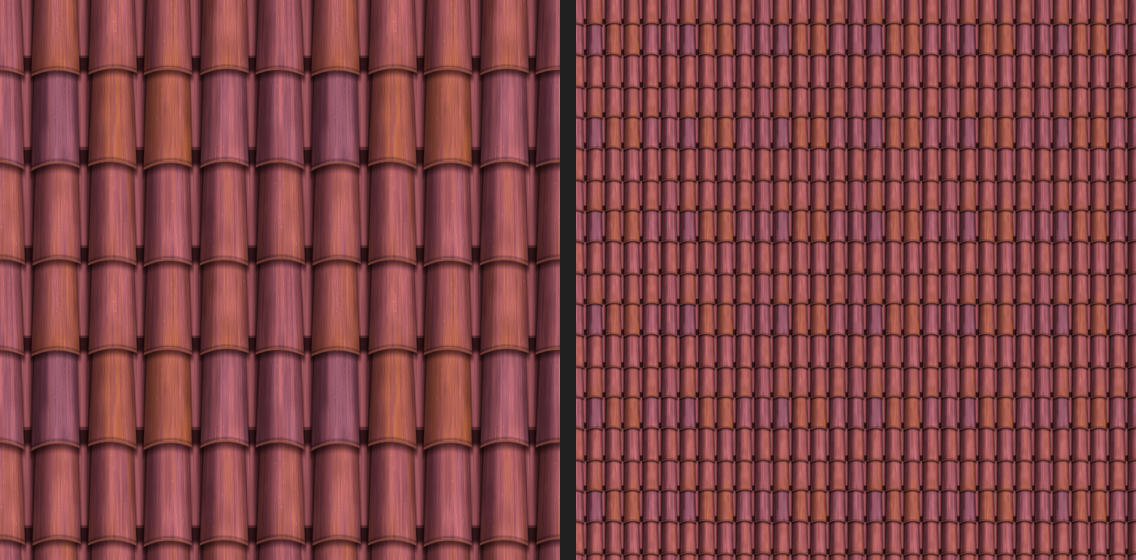
Left: one tile. Right: repeated 3 by 3.
Give the GLSL for this texture, as a Shadertoy shader.

```glsl
// Clay barrel-tile roof: 10 columns by 6 courses of tapered cover tiles over
// recessed pan tiles. Courses are painted bottom to top so each lip overlaps
// the next; glaze variation repeats every 5 x 3 tiles, so the canvas wraps.

const vec2 GRID = vec2(10.0, 6.0);
const vec2 PERIOD = vec2(5.0, 3.0);

float hash(vec2 p) {
    vec3 q = fract(p.xyx * 0.1031);
    q += dot(q, q.yzx + 33.33);
    return fract((q.x + q.y) * q.z);
}

float noise(vec2 p) {
    vec2 i = floor(p), f = fract(p);
    f *= f * (3.0 - 2.0 * f);
    return mix(mix(hash(i), hash(i + vec2(1, 0)), f.x),
               mix(hash(i + vec2(0, 1)), hash(i + vec2(1, 1)), f.x), f.y);
}

// Darkening that keeps the shadows red
vec3 shade(vec3 color, float light) {
    return color * pow(vec3(max(light, 0.0)), vec3(1.0, 1.2, 1.15));
}

// Recessed channel between two covers, lit on its left side
vec3 panColor(vec2 p, vec2 aa) {
    float course = floor(p.y - 0.16);
    float along = fract(p.y - 0.16), across = fract(p.x);
    vec2 id = mod(vec2(floor(p.x), course), PERIOD);
    float fibre = noise(vec2(across * 50.0, along * 3.0) + id * 40.0);
    float light = mix(0.36, 0.93, 1.0 - smoothstep(0.47, 0.61, across));
    light *= 0.9 + 0.16 * fibre;
    light *= 1.0 - 0.68 * smoothstep(0.8, 0.88, along);         // notch under the pan end
    light *= 0.6 + 0.4 * smoothstep(0.02, 0.02 + 2.0 * aa.y, along);
    return shade(vec3(0.66, 0.36, 0.39), light);
}

// Glaze of one cover; s runs -1..1 across it, t runs 0..1 up from its lip
vec3 coverColor(float s, float t, vec2 id) {
    vec2 seed = id * 40.0 + 7.0;
    float broad = noise(vec2(s * 3.5, t * 1.3) + seed);
    float fibre = noise(vec2(s * 13.0, t * 1.6) + seed + 11.0);
    float grain = noise(vec2(s * 32.0, t * 9.0) + seed + 23.0);

    // Hot-fired orange tiles sit together in one course, beside cooler purple ones
    float heat = 0.6 * (hash(seed) - 0.4);
    if (id.y == 1.0) heat += 0.8 * cos((id.x - 2.5) * 1.6);
    float warm = heat + 0.55 * (broad - 0.5) + 0.5 * (fibre - 0.5)
               + 0.3 * (1.0 - smoothstep(0.0, 0.4, t)) * broad;
    vec3 color = mix(vec3(0.69, 0.375, 0.405), vec3(0.70, 0.38, 0.25), clamp(warm, 0.0, 1.0));
    color = mix(color, vec3(0.57, 0.34, 0.42), clamp(-warm, 0.0, 0.8));

    // Round body lit from the right, with a sooty band on the left flank
    float light = mix(0.44, 1.02, smoothstep(-1.1, 0.05, s));
    light *= 1.0 - 0.36 * smoothstep(0.55, 1.02, s);
    float band = (s + 0.58) / 0.28;
    float soot = exp(-band * band) * hash(seed + 3.0) * (0.5 + broad);
    light *= 1.0 - 0.3 * soot;
    light *= 0.87 + 0.16 * fibre + 0.09 * grain;
    light *= 0.93 + 0.14 * noise(vec2(s * 2.0, t * 4.0) + seed + 31.0);
    color = mix(color, vec3(0.58, 0.31, 0.42), 0.5 * soot);
    color = shade(color, light);

    // Pale mineral specks
    float speck = smoothstep(0.9, 1.0, noise(vec2(s * 24.0, t * 45.0) + seed + 53.0));
    color += 0.07 * speck * light;

    // Fired rim with a thin groove above it
    color *= 1.0 - 0.25 * smoothstep(0.02, 0.035, t) * (1.0 - smoothstep(0.035, 0.065, t));
    vec3 rim = shade(vec3(0.56, 0.31, 0.26), 0.6 + 0.4 * light);
    return mix(color, rim, 0.85 * (1.0 - smoothstep(0.018, 0.032, t)));
}

void mainImage(out vec4 fragColor, in vec2 fragCoord) {
    vec2 aa = GRID / iResolution.xy;
    vec2 p = fragCoord / iResolution.xy * GRID - vec2(0.0, 0.21);
    p.y += 0.03 * cos(6.2831853 * p.y / 3.0);                   // uneven course heights

    vec3 color = panColor(p, aa);
    float column = floor(p.x + 0.5);

    for (int k = -1; k <= 1; k++) {
        float course = floor(p.y) + float(k);
        vec2 id = mod(vec2(column, course), PERIOD);
        float wobble = hash(id * 7.0 + 2.0) - 0.5;
        float tilt = hash(id * 5.0 + 19.0) - 0.5;

        // Arched, slightly tilted lip and tapering sides
        float x = p.x - column - 0.03 * wobble;
        float bow = x / 0.43;
        float t = p.y - course - 0.03 + 0.06 * bow * bow - 0.03 * tilt * bow - 0.03 * wobble;
        float halfWidth = mix(0.435, 0.362 + 0.03 * tilt, clamp(t, 0.0, 1.1));
        float side = abs(x) - halfWidth;

        // Soft shadow below the lip and beside the body
        float body = 1.0 - step(1.15, t);
        float shadow = smoothstep(-0.11, 0.0, t) * (1.0 - smoothstep(-0.02, 0.05, side));
        color = shade(color, 1.0 - 0.55 * shadow * body);

        float cover = smoothstep(-aa.y, aa.y, t) * (1.0 - smoothstep(-aa.x, aa.x, side)) * body;
        color = mix(color, coverColor(x / halfWidth, t, id), cover);
    }
    fragColor = vec4(color, 1.0);
}
```
